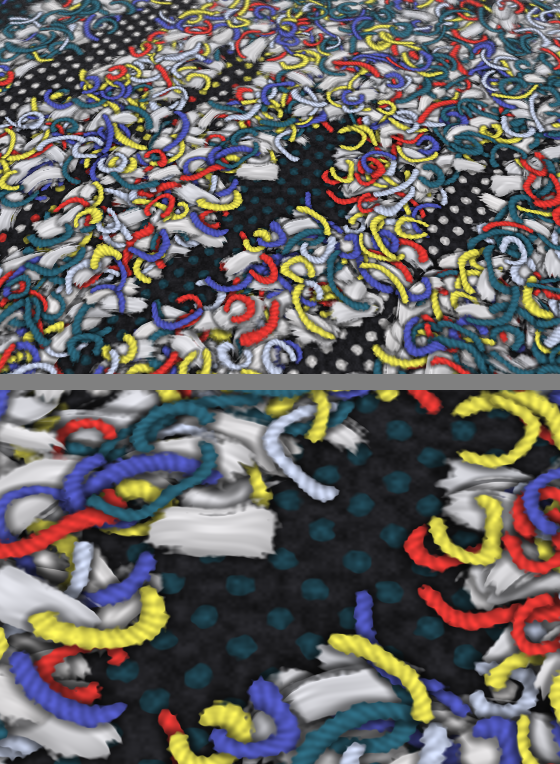
Top: the whole. Bottom: its middle third, enlarged.
Give the GLSL for this texture, as a Shadertoy shader.

```glsl
// Black knit with rows of stitch dots, covered in diagonal bands of fluffy tufts and curly coloured yarn.
#define LAYERS 14
#define CELL 0.13
#define YARN_RADIUS 0.0088
#define YARN_HALF_LENGTH 0.078
#define TUFT_RADIUS 0.027
#define TUFT_HALF_LENGTH 0.036
#define BAND_PERIOD 0.55
#define DOT_SPACING 0.046
#define DOT_RADIUS 0.0125
#define SHADOW 0.5
#define SOFTNESS 0.0016

const vec3 BLACK = vec3(0.075, 0.075, 0.085);
const vec3 WHITE = vec3(0.92, 0.91, 0.91);
const vec3 PALE = vec3(0.76, 0.80, 0.90);
const vec3 TEAL = vec3(0.15, 0.37, 0.45);
const vec3 BLUE = vec3(0.29, 0.32, 0.72);
const vec3 YELLOW = vec3(0.90, 0.87, 0.31);
const vec3 RED = vec3(0.88, 0.20, 0.18);

vec4 hash4(vec2 p) {
    vec4 q = fract(p.xyxy * vec4(0.1031, 0.1030, 0.0973, 0.1099));
    q += dot(q, q.wzxy + 33.33);
    return fract((q.xxyz + q.yzzw) * q.zywx);
}

float noise(vec2 p) {
    vec2 i = floor(p), f = fract(p);
    f = f * f * (3.0 - 2.0 * f);
    return mix(mix(hash4(i).x, hash4(i + vec2(1, 0)).x, f.x),
               mix(hash4(i + vec2(0, 1)).x, hash4(i + vec2(1, 1)).x, f.x), f.y);
}

mat2 rotation(float a) {
    float c = cos(a), s = sin(a);
    return mat2(c, -s, s, c);
}

// Position across the diagonal bands, in band periods
float bandPosition(vec2 q) {
    return (q.x - 0.9 * q.y - 0.1) / BAND_PERIOD;
}

// Chance that a piece of yarn is rooted here
float pileDensity(vec2 q) {
    float bare = cos(6.2832 * bandPosition(q)) + 1.3 * (noise(q * 4.5 + 20.0) - 0.5);
    bare -= 0.6 * smoothstep(0.7, 1.4, q.x + q.y);
    return 0.9 * smoothstep(0.85, 0.3, bare);
}

vec3 yarnColour(float h, float tealBias) {
    float teal = mix(0.08, 0.55, tealBias);
    if (h < teal) return TEAL;
    h = (h - teal) / (1.0 - teal);
    return h < 0.27 ? BLUE : h < 0.50 ? PALE : h < 0.75 ? YELLOW : RED;
}

// Distance to an arc with its apex at the origin; y is signed across, z is along
vec3 arc(vec2 p, float radius, float halfLength) {
    p.y += radius;
    float aperture = min(halfLength / radius, 2.5);
    float along = atan(p.x, p.y) * radius;
    float across = length(p) - radius;
    vec2 end = vec2(sin(aperture), cos(aperture));
    vec2 m = vec2(abs(p.x), p.y);
    float d = end.y * m.x > end.x * m.y ? length(m - end * radius) : abs(across);
    return vec3(d, across, along);
}

vec3 ground(vec2 q, float soft) {
    vec3 col = BLACK * (0.5 + noise(q * 90.0) + 0.5 * noise(q * 260.0));
    vec2 g = rotation(0.72) * q / DOT_SPACING;
    vec2 id = floor(g);
    vec4 h = hash4(id + 70.0);
    vec2 f = fract(g) - 0.5 + 0.16 * (h.xy - 0.5);
    float kind = mod(floor(bandPosition(q) + 0.5), 3.0);
    vec3 mixed = h.z < 0.35 ? RED : h.z < 0.65 ? YELLOW : h.z < 0.8 ? BLUE : WHITE;
    vec3 dotColour = kind < 0.5 ? WHITE : kind < 1.5 ? mixed : TEAL * 0.75;
    float d = length(f) * DOT_SPACING + 0.005 * (noise(q * 130.0) - 0.5);
    float shade = 0.75 + 0.3 * noise(q * 200.0) - 0.25 * smoothstep(0.0, DOT_RADIUS, d);
    return mix(col, dotColour * shade, smoothstep(soft, -soft, d - DOT_RADIUS));
}

// Lays one layer of scattered yarn pieces over the colour
void addLayer(inout vec3 col, vec2 q, float layer, bool tuft, float soft) {
    vec2 shift = layer * vec2(0.371, 0.713) + 5.0;
    vec2 wobble = vec2(noise(q * 17.0 + shift * 9.0), noise(q * 17.0 - shift * 7.0 + 90.0)) - 0.5;
    vec2 base = floor((q + shift) / CELL);
    for (int k = 0; k < 9; k++) {
        vec2 id = base + vec2(k % 3 - 1, k / 3 - 1);
        vec4 h = hash4(id + layer * 37.0);
        vec4 v = hash4(id + layer * 53.0 + 400.0);
        vec2 root = (id + h.xy) * CELL - shift;
        vec2 p = q - root;
        if (dot(p, p) > CELL * CELL || h.z > pileDensity(root)) continue;

        float angle = tuft ? 0.25 + 2.0 * (h.w - 0.5) : 6.2832 * h.w;
        float bend = tuft ? 0.12 : mix(0.026, 0.12, v.x * v.x);
        float halfLength = (tuft ? TUFT_HALF_LENGTH : YARN_HALF_LENGTH) * mix(0.7, 1.05, v.y);
        float radius = (tuft ? TUFT_RADIUS : YARN_RADIUS) * mix(0.75, 1.15, v.z);
        vec3 a = arc(rotation(angle) * (p + wobble * 0.026), bend, halfLength);
        if (a.x > radius * 2.0 + 0.012) continue;

        // Frayed edges, fibres along the tufts, twisted plies on the yarn
        float fibre = noise(vec2(a.z * 28.0, a.y * 190.0) + v.xy * 50.0);
        float fuzz = noise(q * 230.0 + layer * 11.0);
        float edge = a.x - radius + (tuft ? 0.016 * (fibre - 0.5) + 0.004 * fuzz : 0.005 * (fuzz - 0.5));
        float round01 = clamp(a.x / radius, 0.0, 1.0);
        float ply = 0.5 + 0.5 * sin(a.z * 520.0 + a.y * 330.0);
        float shade = tuft ? 0.84 + 0.2 * fibre - 0.13 * round01 * round01
                           : 0.86 + 0.15 * ply + 0.14 * fuzz - 0.28 * round01 * round01;
        shade *= 1.0 + 0.1 * clamp(a.y / radius, -1.0, 1.0);
        vec3 yarn = tuft ? mix(WHITE, PALE, 0.3 * v.w)
                         : yarnColour(v.w, smoothstep(0.3, 0.7, noise(root * 3.2 + 8.0)));
        col *= 1.0 - SHADOW * smoothstep(0.011, 0.0, a.x - radius);
        float blur = soft * (tuft ? 2.2 : 1.0);
        col = mix(col, yarn * shade, smoothstep(blur, -blur, edge));
    }
}

void mainImage(out vec4 fragColor, in vec2 fragCoord) {
    // Receding cloth: x and y shrink towards the top
    vec2 p = fragCoord / iResolution.y;
    float scale = 1.25 - 0.5 * p.y;
    vec2 q = vec2(p.x - 0.75, p.y) / scale;

    // Focus lies a little below the middle
    float defocus = p.y - 0.42;
    float soft = (max(SOFTNESS, 0.9 / iResolution.y) + 0.014 * defocus * defocus) / scale;

    vec3 col = ground(q, soft);
    for (int i = 0; i < LAYERS; i++) {
        bool tuft = i < 4 || i == 7 || i == 10;
        addLayer(col, q, float(i), tuft, soft);
    }
    col = mix(col, vec3(0.85), 0.03 + 0.06 * smoothstep(0.6, 1.0, p.y));
    fragColor = vec4(clamp(col, 0.0, 1.0), 1.0);
}
```
